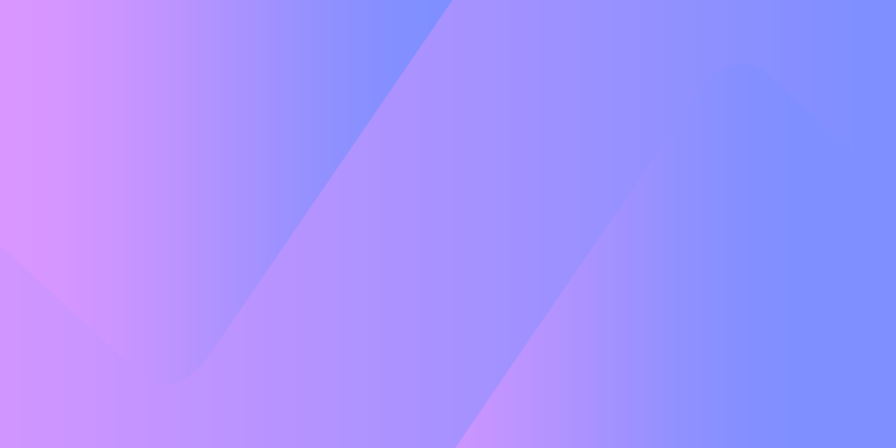
Write a Shadertoy shader that draws this background.

```glsl
const vec3 PINK = vec3(0.850, 0.588, 1.0);
const vec3 BLUE = vec3(0.500, 0.560, 1.0);

// Lengths are in canvas heights; the canvas is two wide and one high.
const vec2 CANVAS = vec2(2.0, 1.0);
const float GENTLE_START = 0.547;   // depth of the gentle slope at the side
const float GENTLE_SLOPE = 0.92;
const float STEEP_FOOT = 1.010;     // where the steep slope meets the rim
const float STEEP_SLOPE = 1.46;
const float VALLEY_ROUNDING = 0.20;
const float LOWER_SHIFT = 0.026;    // offset of the lower fold

// Start and end of each horizontal fade from pink to blue
const vec2 UPPER_FADE = vec2(0.0, 1.02);
const vec2 LOWER_FADE = vec2(0.76, 1.82);
const vec2 BAND_FADE = vec2(-0.17, 1.93);

float smoothMin(float a, float b, float k) {
    float h = max(k - abs(a - b), 0.0) / k;
    return min(a, b) - 0.25 * k * h * h;
}

// Positive inside a fold that hangs from the rim; p.y is depth below it
float foldField(vec2 p) {
    float gentle = GENTLE_START + GENTLE_SLOPE * p.x;
    float steep = STEEP_SLOPE * (STEEP_FOOT - p.x);
    return smoothMin(gentle, steep, VALLEY_ROUNDING) - p.y;
}

float coverage(float field) {
    return clamp(0.5 + field / fwidth(field), 0.0, 1.0);
}

vec3 softFade(vec2 range, float x) {
    return mix(PINK, BLUE, smoothstep(range.x, range.y, x));
}

void mainImage(out vec4 fragColor, in vec2 fragCoord) {
    vec2 p = fragCoord / iResolution.xy * CANVAS;

    // Wide diagonal band
    float bandMix = (p.x - BAND_FADE.x) / (BAND_FADE.y - BAND_FADE.x);
    vec3 color = mix(PINK, BLUE, clamp(bandMix, 0.0, 1.0));

    // Upper fold, and the same fold turned half a circle
    vec2 upper = vec2(p.x, CANVAS.y - p.y);
    vec2 lower = vec2(CANVAS.x + LOWER_SHIFT - p.x, p.y);
    color = mix(color, softFade(UPPER_FADE, p.x), coverage(foldField(upper)));
    color = mix(color, softFade(LOWER_FADE, p.x), coverage(foldField(lower)));

    fragColor = vec4(color, 1.0);
}
```
